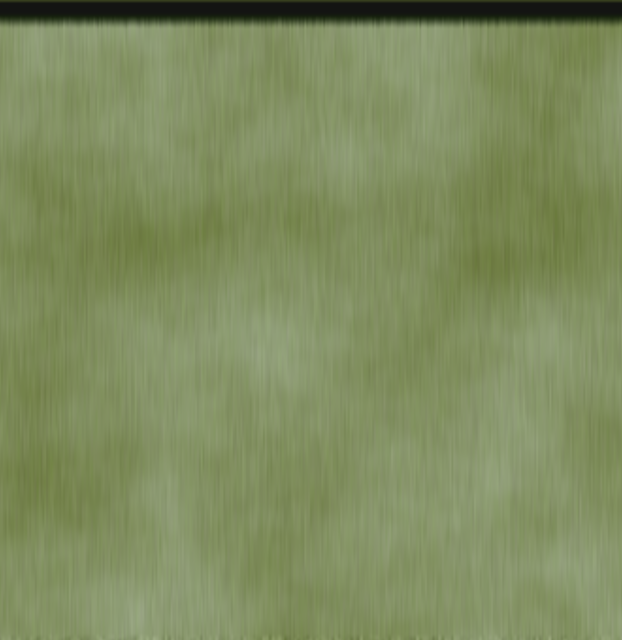
A WebGL 1 fragment shader for this texture:

```glsl
precision highp float;
// Mossy green brushed surface: soft clouds, fine vertical fibres, a dark band along the top.
uniform vec2 u_resolution;

#define CLOUD_SCALE 5.2
#define CLOUD_GAIN 1.4
#define FIBRE_COUNT 330.0
#define FIBRE_ROWS 22.0
#define FIBRE_CONTRAST 0.075
#define FIBRE_TINT 0.035
#define OLIVE vec3(0.43, 0.485, 0.255)
#define SAGE vec3(0.575, 0.63, 0.485)
#define BAND_BLACK vec3(0.075, 0.08, 0.07)
#define BAND_GREEN vec3(0.09, 0.14, 0.05)
#define BAND_END 0.046

float hash(vec2 p) {
  vec3 q = fract(p.xyx * 0.1031);
  q += dot(q, q.yzx + 33.33);
  return fract((q.x + q.y) * q.z);
}

float valueNoise(vec2 p) {
  vec2 cell = floor(p);
  vec2 f = fract(p);
  f = f * f * f * (f * (f * 6.0 - 15.0) + 10.0);
  float low = mix(hash(cell), hash(cell + vec2(1.0, 0.0)), f.x);
  float high = mix(hash(cell + vec2(0.0, 1.0)), hash(cell + vec2(1.0, 1.0)), f.x);
  return mix(low, high, f.y);
}

// Octaves are turned against each other to hide the lattice.
float clouds(vec2 p) {
  float sum = 0.0;
  float weight = 0.53;
  for (int i = 0; i < 4; i++) {
    sum += weight * valueNoise(p);
    p = mat2(0.8, 0.6, -0.6, 0.8) * p * 2.03 + 17.3;
    weight *= 0.5;
  }
  return sum;
}

// Each fibre column slides by its own amount, so strand ends never line up.
float strand(float x, float y, float column) {
  return valueNoise(vec2(column * 7.0 + 0.5, y + 40.0 * hash(vec2(column, 5.0))));
}

float fibres(vec2 uv, float count, float rows) {
  float x = uv.x * count;
  float column = floor(x);
  float y = uv.y * rows;
  float blend = smoothstep(0.0, 1.0, x - column);
  return mix(strand(x, y, column), strand(x, y, column + 1.0), blend) - 0.5;
}

void main() {
  vec2 uv = gl_FragCoord.xy / u_resolution;
  vec2 p = gl_FragCoord.xy / u_resolution.y;

  // Cloudy base colour
  float tone = 0.5 + CLOUD_GAIN * (clouds(p * CLOUD_SCALE + 31.7) - 0.5);
  vec3 color = mix(OLIVE, SAGE, clamp(tone, 0.0, 1.0));

  // Fine and broader fibres, with a faint shift between green and grey
  float fine = fibres(uv, FIBRE_COUNT, FIBRE_ROWS);
  float broad = fibres(uv + 3.0, FIBRE_COUNT * 0.4, FIBRE_ROWS * 0.6);
  float tint = fibres(uv + 7.0, FIBRE_COUNT * 0.8, FIBRE_ROWS);
  color += FIBRE_CONTRAST * (0.75 * fine + 0.3 * broad);
  color += FIBRE_TINT * tint * vec3(0.4, -0.3, 1.0);

  // Short bristles on the bottom edge
  float bristle = fibres(uv + 11.0, FIBRE_COUNT * 0.6, 60.0);
  color += 0.16 * bristle * (1.0 - smoothstep(0.0, 0.012, uv.y));

  // Top band: black core, green fringe, soft fade into the surface
  float depth = 1.0 - uv.y;
  float core = 1.0 - smoothstep(0.019, 0.029, depth);
  vec3 band = mix(BAND_GREEN, BAND_BLACK, core);
  band = mix(vec3(0.22, 0.25, 0.12), band, smoothstep(0.0, 0.006, depth));
  float fade = smoothstep(0.024, BAND_END, depth + 0.003 * fine);
  color = mix(band, color, fade);

  gl_FragColor = vec4(color, 1.0);
}
```
